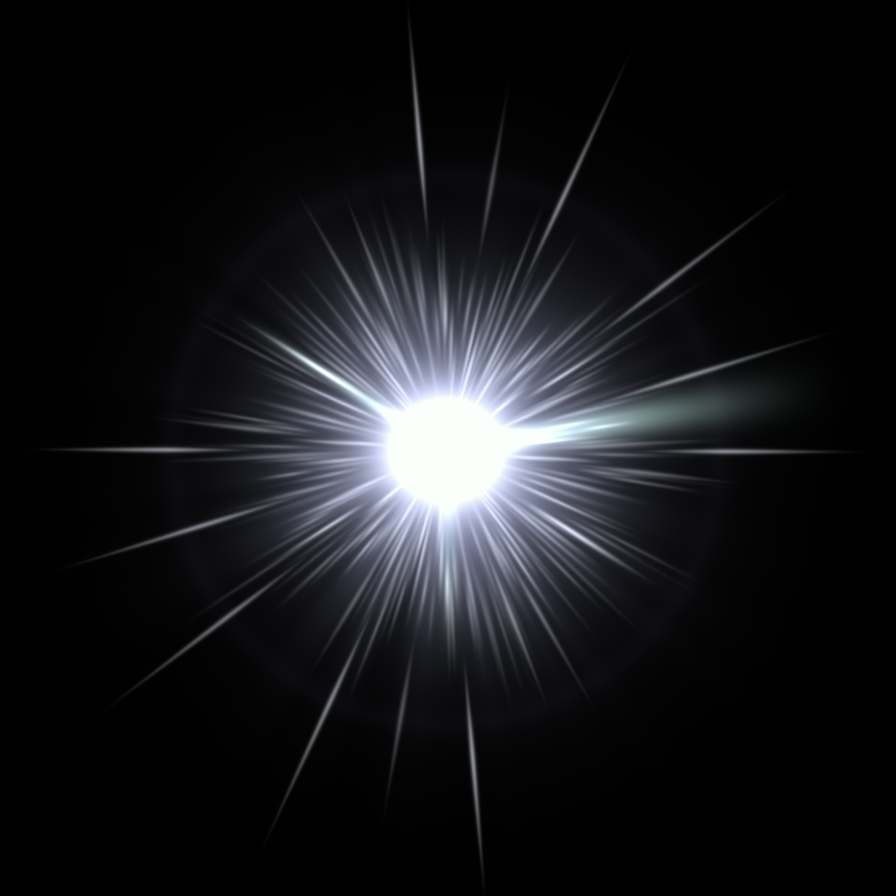
Reproduce this background procedurally as a Shadertoy shader.

```glsl
// A white starburst with thin mirrored rays, soft beams and a faint halo ring on black.

const float PI = 3.14159265;
const vec2 CENTER = vec2(0.498, 0.497);
const vec3 GLOW_TINT = vec3(0.93, 0.96, 1.16);
const vec3 RAY_TINT = vec3(0.94, 0.97, 1.0);
const vec3 BEAM_TINT = vec3(0.82, 1.0, 0.95);
const vec3 RING_TINT = vec3(0.75, 0.7, 1.15);

// Long rays: angle, inner radius, outer radius, brightness.
const int RAY_COUNT = 12;
const vec4 RAYS[RAY_COUNT] = vec4[](
    vec4(1.657, 0.22, 0.52, 0.58),
    vec4(1.138, 0.17, 0.51, 0.48),
    vec4(0.650, 0.17, 0.50, 0.42),
    vec4(0.298, 0.15, 0.47, 0.48),
    vec4(-0.003, 0.20, 0.48, 0.52),
    vec4(1.402, 0.20, 0.43, 0.28),
    vec4(1.947, 0.12, 0.32, 0.35),
    vec4(2.092, 0.10, 0.35, 0.27),
    vec4(2.572, 0.10, 0.29, 0.38),
    vec4(3.030, 0.13, 0.34, 0.33),
    vec4(1.023, 0.12, 0.30, 0.26),
    vec4(1.585, 0.08, 0.27, 0.30));

float hash(vec2 p) {
    vec3 q = fract(vec3(p.xyx) * 0.1031);
    q += dot(q, q.yzx + 33.33);
    return fract((q.x + q.y) * q.z);
}

float gauss(float x, float width) {
    float t = x / width;
    return exp(-t * t);
}

// Smooth noise that closes after one full turn.
float angularNoise(float turn, float cells) {
    float x = fract(turn) * cells;
    float id = floor(x);
    float a = hash(vec2(id, cells));
    float b = hash(vec2(mod(id + 1.0, cells), cells));
    return mix(a, b, smoothstep(0.0, 1.0, x - id));
}

// Brightness along a ray that tapers at both ends.
float taper(float r, float inner, float outer) {
    float t = clamp((r - inner) / (outer - inner), 0.0, 1.0);
    return smoothstep(0.0, 0.45, t) * (1.0 - smoothstep(0.35, 1.0, t));
}

// A ray repeated on both sides of the center.
float mirroredRay(vec2 p, vec4 ray) {
    vec2 dir = vec2(cos(ray.x), sin(ray.x));
    float across = dot(p, vec2(-dir.y, dir.x));
    float fade = taper(abs(dot(p, dir)), ray.y, ray.z);
    return ray.w * fade * gauss(across, 0.0015 + 0.0016 * fade);
}

// A one-sided beam that widens away from the center.
float beam(vec2 p, float angle, float reach, float width, float spread) {
    vec2 dir = vec2(cos(angle), sin(angle));
    float along = dot(p, dir);
    float across = dot(p, vec2(-dir.y, dir.x));
    float fade = smoothstep(0.01, 0.08, along) * (1.0 - smoothstep(0.25 * reach, reach, along));
    return fade * gauss(across, width + spread * max(along, 0.0));
}

// One layer of fine scattered rays, one in each angular cell.
float fineRays(float r, float turn, float cells, float seed) {
    float x = fract(turn * 2.0) * cells;
    float id = floor(x);
    float offset = x - id - mix(0.3, 0.7, hash(vec2(id, seed)));
    float inner = mix(0.04, 0.15, hash(vec2(id, seed + 1.0)));
    float size = hash(vec2(id, seed + 2.0));
    float outer = inner + mix(0.08, 0.23, size * size);
    float power = mix(0.05, 0.28, hash(vec2(id, seed + 3.0)));
    return power * taper(r, inner, outer) * gauss(offset * r * PI / cells, 0.0022);
}

void mainImage(out vec4 fragColor, in vec2 fragCoord) {
    vec2 p = fragCoord / iResolution.xy - CENTER;
    float r = length(p);
    float turn = atan(p.y, p.x) / (2.0 * PI);

    // Halo, broken into soft spokes away from the core
    float spokes = 0.55 * angularNoise(turn, 23.0) + 0.45 * angularNoise(turn, 90.0);
    float halo = 0.60 * gauss(r, 0.13) + 0.20 * gauss(r, 0.22);
    halo *= mix(1.0, 0.55 + 0.9 * spokes, smoothstep(0.05, 0.2, r));
    vec3 color = GLOW_TINT * halo;
    color += RING_TINT * 0.022 * gauss(r - 0.306, 0.014);

    // Fine and long rays
    float rays = 0.0;
    for (int i = 0; i < 4; i++) {
        float layer = float(i);
        rays += fineRays(r, turn, 19.0 + 11.0 * layer, 7.0 + 10.0 * layer);
    }
    for (int i = 0; i < RAY_COUNT; i++) {
        rays += mirroredRay(p, RAYS[i]);
    }
    color += RAY_TINT * rays;

    // Pale green beams: right, upper left and below
    float beams = 0.55 * beam(p, 0.165, 0.46, 0.007, 0.055);
    beams += 0.42 * beam(p, 2.572, 0.29, 0.006, 0.008);
    beams += 0.20 * beam(p, -1.55, 0.27, 0.008, 0.03);
    color += BEAM_TINT * beams;

    // White core
    color += vec3(1.0, 1.03, 1.05) * gauss(length(p * vec2(0.93, 1.06)), 0.06);
    fragColor = vec4(min(color, vec3(0.98, 1.0, 0.985)), 1.0);
}
```
